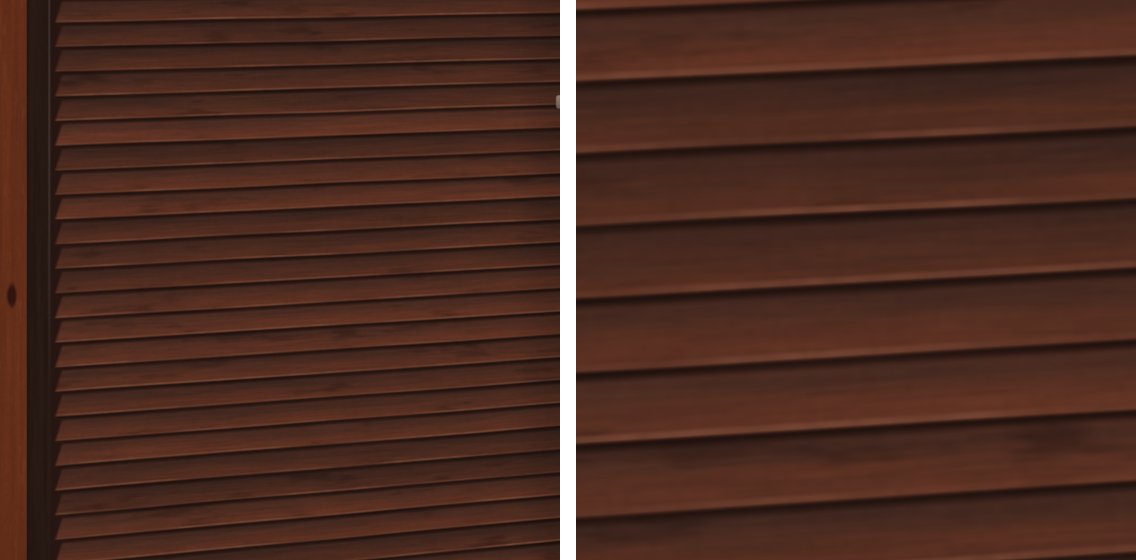
Left: the whole. Right: its middle third, enlarged.
This texture is drawn by a WebGL 2 fragment shader. Its source:

```glsl
#version 300 es
precision highp float;
// Dark reddish wooden louvre slats, gently tilted, beside an upright frame post.
uniform vec2 u_resolution;
out vec4 fragColor;

// Layout, in canvas units
const float POST_END = 0.048;
const float RAIL_END = 0.092;
const float SLAT_START = 0.096;
const float END_SLANT = 0.014;
const vec2 FIRST_EDGE = vec2(0.0425, 0.0250); // depth of first slat edge: left, right
const vec2 SLAT_PITCH = vec2(0.0440, 0.0410); // slat spacing: left, right
const float SHADOW_WIDTH = 0.14;              // as a share of one slat
const vec2 KNOT_POS = vec2(0.021, 0.472);
const vec2 KNOB_POS = vec2(1.002, 0.818);

// Colours
const vec3 GAP = vec3(0.120, 0.066, 0.053);
const vec3 SLAT_DARK = vec3(0.235, 0.146, 0.117);
const vec3 SLAT_RED = vec3(0.352, 0.186, 0.130);
const vec3 SLAT_EDGE = vec3(0.460, 0.275, 0.205);
const vec3 POST = vec3(0.385, 0.180, 0.098);
const vec3 RAIL = vec3(0.150, 0.095, 0.075);
const vec3 RAIL_GLINT = vec3(0.270, 0.215, 0.200);
const vec3 KNOT = vec3(0.190, 0.080, 0.055);
const vec3 KNOB = vec3(0.540, 0.470, 0.420);

float hash(vec2 p) {
  return fract(sin(dot(p, vec2(127.1, 311.7))) * 43758.5453);
}

float noise(vec2 p) {
  vec2 i = floor(p), f = fract(p);
  f = f * f * (3.0 - 2.0 * f);
  return mix(mix(hash(i), hash(i + vec2(1, 0)), f.x),
             mix(hash(i + vec2(0, 1)), hash(i + vec2(1, 1)), f.x), f.y);
}

float fbm(vec2 p) {
  float sum = 0.0, amp = 0.5;
  for (int i = 0; i < 4; i++) {
    sum += amp * noise(p);
    p = p * 2.03 + 17.3;
    amp *= 0.5;
  }
  return sum / 0.9375;
}

vec3 slats(vec2 uv, float px) {
  float t = (uv.x - SLAT_START) / (1.0 - SLAT_START);
  float pitch = mix(SLAT_PITCH.x, SLAT_PITCH.y, t);
  float row = (1.0 - uv.y - mix(FIRST_EDGE.x, FIRST_EDGE.y, t)) / pitch;
  row += 0.04 * (noise(vec2(uv.x * 5.0, uv.y * 20.0)) - 0.5);
  float id = floor(row), f = row - id; // f runs from slat top to lower edge
  float soft = px / pitch;
  float tone = hash(vec2(id, 3.7));

  // Face: dull above, redder below, with stretched grain and stains
  vec2 seed = vec2(id * 7.13, id * 19.7);
  float bend = 0.7 * noise(vec2(uv.x * 5.0, id * 3.1));
  float grain = fbm(vec2(uv.x * 7.0, f * 5.0 + bend) + seed);
  float fine = noise(vec2(uv.x * 30.0, f * 13.0 + bend * 3.0) + seed);
  float stain = smoothstep(0.60, 0.85, fbm(vec2(uv.x * 11.0, f * 1.8) + seed.yx));
  float redness = smoothstep(0.1, 0.8, f) * 0.7 + 0.65 * (grain - 0.5) + 0.4 * (tone - 0.5) + 0.15;
  vec3 col = mix(SLAT_DARK, SLAT_RED, clamp(redness, 0.0, 1.15));
  col *= (0.96 + 0.08 * fine) * (0.92 + 0.16 * tone) * (1.0 - 0.2 * stain);

  // Worn lower edge, brighter in broken stretches and on some slats
  float wear = smoothstep(0.2, 0.8, noise(vec2(uv.x * 11.0, id * 5.3)));
  wear *= 0.55 + 0.45 * noise(vec2(uv.x * 80.0, id * 11.0));
  wear *= 0.55 + 0.45 * hash(vec2(id, 9.1));
  float lip = smoothstep(0.82, 0.90, f) * (1.0 - smoothstep(0.93, 0.98, f));
  col = mix(col, SLAT_EDGE, lip * (0.2 + 0.85 * wear));

  // Shadow under the slat above, uneven in depth, and slanted slat ends
  float shade = 1.0 - smoothstep(0.0, SHADOW_WIDTH + soft, f);
  shade = max(shade, smoothstep(0.94 - soft, 1.0, f));
  float depth = 0.80 + 0.2 * noise(vec2(uv.x * 6.0, uv.y * 25.0));
  col = mix(col, GAP, shade * depth);
  float start = SLAT_START + END_SLANT * (1.0 - f);
  float inside = smoothstep(start - px, start + 0.004 + px, uv.x);
  col = mix(GAP * 1.25, col, inside);
  return col * mix(1.0, 0.86, smoothstep(0.9, 1.0, uv.x));
}

vec3 post(vec2 uv) {
  float grain = fbm(vec2(uv.x * 130.0, uv.y * 5.0));
  vec3 col = POST * (0.90 + 0.20 * grain);
  float scratch = smoothstep(0.82, 0.95, noise(vec2(uv.x * 220.0, uv.y * 35.0)));
  col = mix(col, SLAT_EDGE, 0.2 * scratch);
  float knot = length((uv - KNOT_POS) / vec2(0.011, 0.024)) + 0.4 * (grain - 0.5);
  return mix(KNOT, col, smoothstep(0.5, 1.1, knot));
}

vec3 rail(vec2 uv) {
  vec3 col = RAIL * (0.85 + 0.3 * fbm(vec2(uv.x * 160.0, uv.y * 6.0)));
  float glint = 1.0 - smoothstep(0.0005, 0.003, abs(uv.x - RAIL_END + 0.004));
  col = mix(col, RAIL_GLINT, glint * smoothstep(0.1, 0.8, uv.y) * 0.7);
  return mix(GAP, col, smoothstep(POST_END, POST_END + 0.006, uv.x));
}

void main() {
  vec2 uv = gl_FragCoord.xy / u_resolution;
  float px = 1.0 / min(u_resolution.x, u_resolution.y);

  vec3 col = mix(rail(uv), slats(uv, px), smoothstep(RAIL_END - px, RAIL_END + px, uv.x));
  col = mix(post(uv), col, smoothstep(POST_END - px, POST_END + px, uv.x));

  // Small pale knob cut by the right side
  vec2 q = abs(uv - KNOB_POS) - vec2(0.004, 0.007);
  float knob = length(max(q, 0.0)) - 0.005;
  col = mix(col, KNOB * (0.9 + 12.0 * (uv.y - KNOB_POS.y)), 1.0 - smoothstep(-px, px, knob));

  col *= 0.98 + 0.04 * noise(uv * 190.0);
  fragColor = vec4(col, 1.0);
}
```
